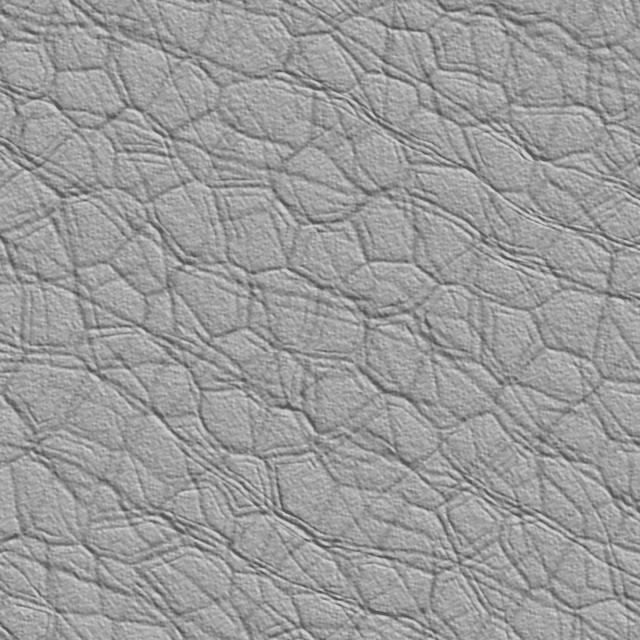
Reproduce this texture procedurally as a WebGL 1 fragment shader.

```glsl
precision highp float;
// Grey pebbled leather: slanted cells, long crossing creases and fine wrinkles
// are summed into a height field with grain, then lit from the upper right by
// a difference of two heights taken along the light direction.
uniform vec2 u_resolution;

vec2 hash2(vec2 p) {
  vec3 h = fract(p.xyx * vec3(0.1031, 0.1030, 0.0973));
  h += dot(h, h.yzx + 33.33);
  return fract((h.xx + h.yz) * h.zy);
}

float noise(vec2 p) {
  vec2 i = floor(p), f = fract(p);
  f = f * f * (3.0 - 2.0 * f);
  float low = mix(hash2(i).x, hash2(i + vec2(1.0, 0.0)).x, f.x);
  float high = mix(hash2(i + vec2(0.0, 1.0)).x, hash2(i + 1.0).x, f.x);
  return mix(low, high, f.y);
}

// Coordinates along and across a direction
vec2 align(vec2 p, float angle) {
  vec2 along = vec2(cos(angle), sin(angle));
  return vec2(dot(p, along), dot(p, vec2(-along.y, along.x)));
}

// Jittered cell centre, with every other row shifted like bricks
vec2 cellCentre(vec2 cell) {
  vec2 centre = cell + 0.5 + 0.7 * (hash2(cell + 57.0) - 0.5);
  centre.x += 0.5 * mod(cell.y, 2.0) - 0.25;
  return centre;
}

// Distance to the nearest border between cells
float borderDistance(vec2 p) {
  vec2 base = floor(p), nearest = vec2(0.0);
  float best = 9.0;
  for (int y = -2; y <= 2; y++) {
    for (int x = -2; x <= 2; x++) {
      vec2 r = cellCentre(base + vec2(float(x), float(y))) - p;
      float d = dot(r, r);
      if (d < best) { best = d; nearest = r; }
    }
  }
  float border = 9.0;
  for (int y = -2; y <= 2; y++) {
    for (int x = -2; x <= 2; x++) {
      vec2 r = cellCentre(base + vec2(float(x), float(y))) - p;
      vec2 gap = r - nearest;
      if (dot(gap, gap) > 0.0001) {
        border = min(border, dot(0.5 * (r + nearest), normalize(gap)));
      }
    }
  }
  return border;
}

// Distance to a family of long wavy lines, in tenths of the canvas
float lineDistance(vec2 p, float angle, float count) {
  vec2 s = align(p, angle);
  float band = s.y * count + 1.1 * noise(s * vec2(2.5, 4.5) + count * 7.0);
  return abs(fract(band) - 0.5) * 10.0 / count;
}

float groove(float d, float width) {
  return exp(-d * d / (width * width));
}

// Returns height and crease depth
vec2 leather(vec2 p) {
  vec2 bend = vec2(noise(p * 6.0), noise(p * 6.0 + 31.0)) - 0.5;
  vec2 ripple = vec2(noise(p * 30.0 + 7.0), noise(p * 30.0 + 83.0)) - 0.5;
  vec2 q = p + 0.035 * bend + 0.007 * ripple;
  float wear = noise(p * 13.0 + 5.0);

  // Main pebbles and the weaker steep folds that split them
  float pebble = borderDistance(align(q, -0.42) * vec2(9.5, 11.5) + 20.0);
  float fold = borderDistance(align(q, -1.08) * vec2(6.5, 10.0) + 71.0);
  float crease = groove(pebble, 0.048) * (0.55 + 0.6 * wear);
  crease += groove(fold, 0.04) * (0.3 + 0.6 * noise(p * 9.0 + 40.0));

  // Long creases to the lower right, crossed by steep and rising ones
  float slanted = lineDistance(q, -0.44, 7.3);
  float steep = lineDistance(q, -1.1, 7.9);
  float rising = lineDistance(q, 0.75, 8.6);
  crease += groove(slanted, 0.048) * 0.8;
  crease += groove(steep, 0.04) * (0.2 + 0.6 * noise(p * 8.0 + 12.0));
  crease += groove(rising, 0.038) * smoothstep(0.35, 0.7, noise(p * 10.0 + 66.0)) * 0.65;

  // Thin wrinkles beside the borders and the long creases
  float wrinkle = groove(pebble - 0.12 - 0.06 * wear, 0.032);
  wrinkle += groove(slanted - 0.11 - 0.08 * wear, 0.032);
  crease += 0.55 * wrinkle * smoothstep(0.3, 0.65, noise(p * 17.0 + 90.0));

  vec2 g = align(p, 0.6);
  float grain = 0.62 * noise(g * 235.0) + 0.42 * noise(g * 120.0 + 19.0);
  float dome = 0.65 * smoothstep(0.0, 0.35, pebble);
  return vec2(dome - crease + grain, crease);
}

void main() {
  vec2 p = gl_FragCoord.xy / u_resolution.y;
  vec2 lightStep = 0.0014 * vec2(0.5, 0.87);
  vec2 away = leather(p - lightStep);
  vec2 toward = leather(p + lightStep);
  float relief = away.x - toward.x;
  float depth = 0.5 * (away.y + toward.y);
  float grey = 0.636 + 0.29 * relief - 0.075 * depth;
  gl_FragColor = vec4(vec3(clamp(grey, 0.34, 0.8)), 1.0);
}
```
